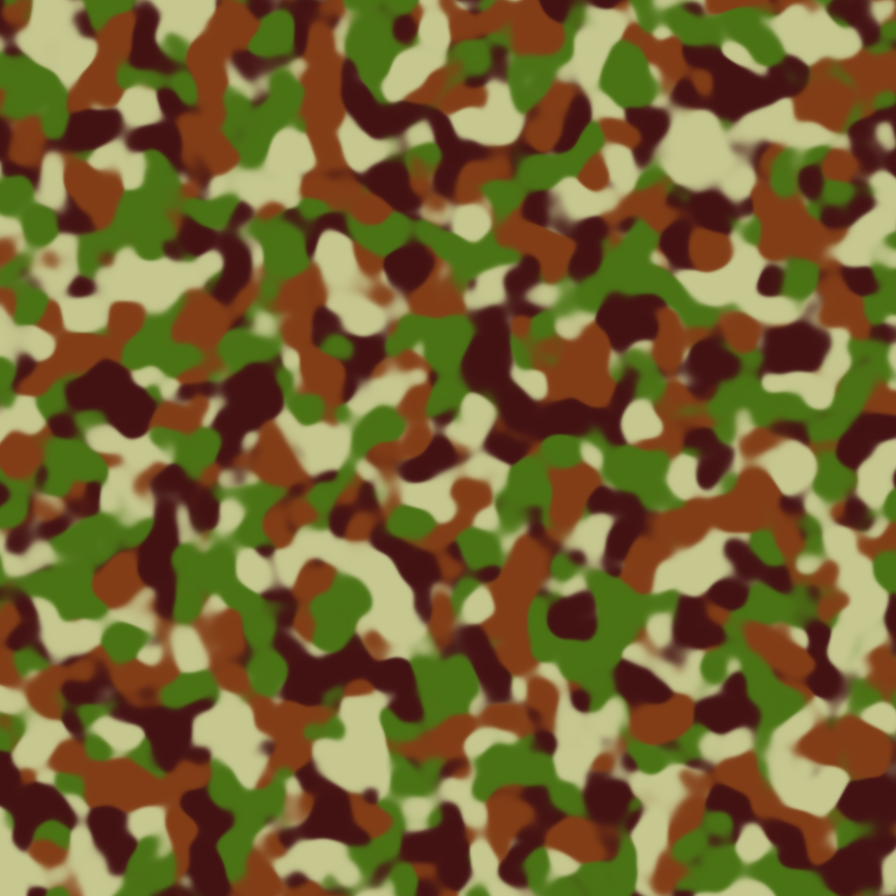
Reproduce this pattern procedurally as a three.js fragment shader.

```glsl
varying vec2 vUv;

vec2 gradientAt(vec2 cell) {
  vec3 q = fract(cell.xyx * vec3(0.1031, 0.1030, 0.0973));
  q += dot(q, q.yzx + 33.33);
  float angle = 6.28318 * fract((q.x + q.y) * q.z);
  return vec2(cos(angle), sin(angle));
}

float gradientNoise(vec2 p) {
  vec2 i = floor(p);
  vec2 f = p - i;
  vec2 u = f * f * f * (f * (f * 6.0 - 15.0) + 10.0);
  vec2 e = vec2(0.0, 1.0);
  float low = mix(dot(gradientAt(i), f),
                  dot(gradientAt(i + e.yx), f - e.yx), u.x);
  float high = mix(dot(gradientAt(i + e.xy), f - e.xy),
                   dot(gradientAt(i + e.yy), f - e.yy), u.x);
  return mix(low, high, u.y);
}

// Each dye has its own turned and shifted field of large and small blobs
float dyeField(vec2 uv, float seed) {
  float angle = 0.4 + seed * 0.83;
  mat2 turn = mat2(cos(angle), sin(angle), -sin(angle), cos(angle));
  vec2 p = turn * uv * 14.0 + vec2(71.37, 43.61) * (seed + 1.0);
  return gradientNoise(p) + 0.45 * gradientNoise(turn * p * 1.9 + 17.7);
}

void main() {
  vec4 field = vec4(dyeField(vUv, 0.0), dyeField(vUv, 1.0),
                    dyeField(vUv, 2.0), dyeField(vUv, 3.0));

  // The strongest dye wins, with a soft blend along the borders
  float strongest = max(max(field.x, field.y), max(field.z, field.w));
  vec4 share = exp((field - strongest) * 24.0);
  share /= dot(share, vec4(1.0));

  vec3 green = vec3(0.29, 0.45, 0.08);
  vec3 cream = vec3(0.78, 0.785, 0.565);
  vec3 maroon = vec3(0.26, 0.07, 0.075);
  vec3 rust = vec3(0.51, 0.24, 0.085);
  vec3 color = green * share.x + cream * share.y
             + maroon * share.z + rust * share.w;
  gl_FragColor = vec4(color, 1.0);
}
```
